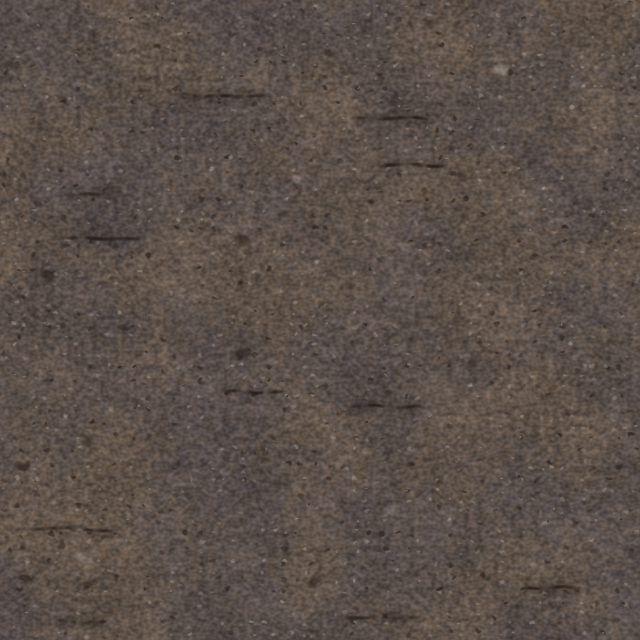
A Shadertoy shader for this texture:

```glsl
const vec3 COOL_STONE = vec3(0.338, 0.300, 0.288);
const vec3 WARM_STONE = vec3(0.380, 0.329, 0.288);
const vec3 DARK_PIT = vec3(0.150, 0.110, 0.090);
const vec3 PALE_GRIT = vec3(0.580, 0.535, 0.500);

vec2 hash2(vec2 p) {
    vec3 q = fract(vec3(p.xyx) * vec3(0.1031, 0.1030, 0.0973));
    q += dot(q, q.yzx + 33.33);
    return fract((q.xx + q.yz) * q.zy);
}

vec2 gradientAt(vec2 cell) {
    float angle = 6.2832 * hash2(cell).x;
    return vec2(cos(angle), sin(angle));
}

float gradientNoise(vec2 p) {
    vec2 i = floor(p), f = fract(p);
    vec2 u = f * f * f * (f * (f * 6.0 - 15.0) + 10.0);
    vec2 e = vec2(0.0, 1.0);
    float low = mix(dot(gradientAt(i), f),
                    dot(gradientAt(i + e.yx), f - e.yx), u.x);
    float high = mix(dot(gradientAt(i + e.xy), f - e.xy),
                     dot(gradientAt(i + e.yy), f - e.yy), u.x);
    return mix(low, high, u.y);
}

float fbm(vec2 p, int octaves) {
    float sum = 0.0, amplitude = 1.0;
    for (int i = 0; i < octaves; i++) {
        sum += amplitude * gradientNoise(p);
        p = mat2(1.6, 1.2, -1.2, 1.6) * p + 17.3;
        amplitude *= 0.55;
    }
    return sum;
}

// Ragged blobs, at most one per cell, with varied size and strength
float specks(vec2 p, float scale, float chance, float radius, float seed) {
    vec2 q = p * scale + seed;
    q += 0.22 * vec2(gradientNoise(q * 2.3), gradientNoise(q * 2.3 + 41.0));
    vec2 cell = floor(q);
    vec2 place = hash2(cell + seed), kind = hash2(cell + seed + 71.0);
    vec2 offset = fract(q) - 0.5 - 0.5 * (place - 0.5);
    float size = radius * mix(0.6, 1.3, kind.y);
    float blob = 1.0 - smoothstep(0.4 * size, 1.3 * size, length(offset * vec2(0.85, 1.1)));
    return blob * step(kind.x, chance) * mix(0.45, 1.0, place.y);
}

// Broken horizontal cracks: x is the dark line, y its soft shadow
vec2 cracks(vec2 p, vec2 spacing, float chance, float seed) {
    vec2 cell = floor(p / spacing);
    vec2 place = hash2(cell + seed), kind = hash2(cell + seed + 53.0);
    vec2 local = p - (cell + 0.5) * spacing;
    local -= (place - 0.5) * spacing * vec2(0.25, 0.5);
    local.y += 0.006 * gradientNoise(p * vec2(18.0, 3.0)) + 0.02 * (kind.y - 0.5) * local.x;
    float halfLength = mix(0.05, 0.085, kind.y);
    float taper = 1.0 - smoothstep(0.5 * halfLength, halfLength, abs(local.x));
    float broken = smoothstep(-0.35, 0.25, gradientNoise(p * vec2(45.0, 12.0) + seed));
    float line = 1.0 - smoothstep(0.0006, 0.0042, abs(local.y));
    float shadow = exp(-abs(local.y) / 0.007);
    return vec2(line * broken, shadow) * taper * step(kind.x, chance);
}

void mainImage(out vec4 fragColor, in vec2 fragCoord) {
    vec2 p = fragCoord / iResolution.y;

    // Broad warm and cool mottling
    float patches = fbm(p * 5.0 + 3.7, 4);
    vec3 color = mix(COOL_STONE, WARM_STONE, smoothstep(-0.4, 0.4, patches));

    // Fine grain and uneven stains
    vec2 grainPoint = p * vec2(0.9, 1.08);
    float grain = 0.13 * fbm(p * 9.0 + 28.0, 3)
                + 0.13 * gradientNoise(grainPoint * 42.0 + 9.1)
                + 0.28 * gradientNoise(grainPoint * 92.0 + 5.3)
                + 0.27 * gradientNoise(grainPoint * 170.0 + 2.9);
    float tint = gradientNoise(p * 65.0 + 80.0);
    color *= 1.0 + grain;
    color *= 1.0 + tint * vec3(0.05, 0.0, -0.07);

    // Dark pits, clustered by a slow noise
    float cluster = smoothstep(-0.4, 0.4, gradientNoise(p * 8.0 + 60.0));
    float pits = specks(p, 46.0, 0.18 + 0.22 * cluster, 0.17, 11.0);
    float hollows = specks(p, 17.0, 0.10, 0.16, 37.0);
    color = mix(color, DARK_PIT, 0.65 * max(pits, hollows));

    // Pale grit and a few larger chips
    float grit = specks(p, 62.0, 0.24, 0.18, 23.0);
    float chips = specks(p, 12.0, 0.05, 0.15, 91.0);
    color = mix(color, PALE_GRIT * (1.0 + 0.5 * grain), max(0.65 * grit, 0.6 * chips));

    // Cracks over everything
    vec2 crack = cracks(p, vec2(0.25, 0.11), 0.38, 5.0);
    color *= 1.0 - 0.2 * crack.y;
    color = mix(color, DARK_PIT, 0.8 * crack.x);

    fragColor = vec4(color, 1.0);
}
```
